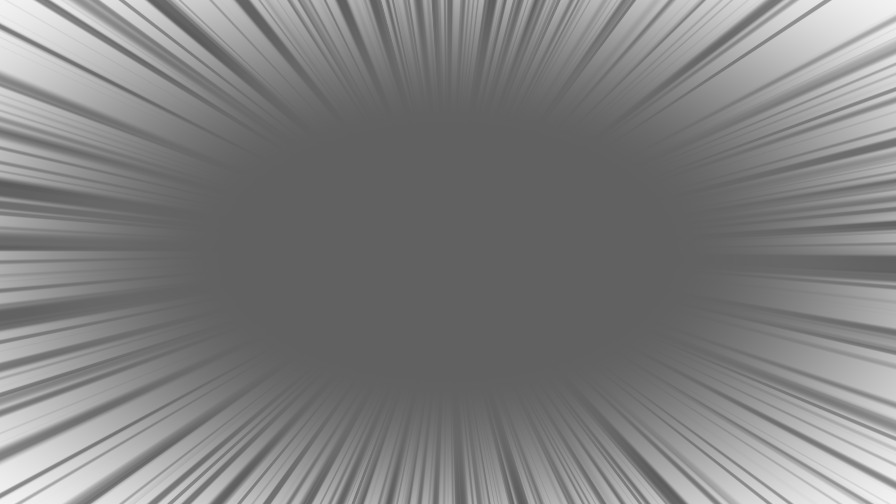
A Shadertoy shader for this background:

```glsl
// Grey radial speed lines: a flat dark oval core brightens toward the corners.
// Thin dark rays come from layered periodic gradient noise over the angle,
// and they fade in with the same elliptical falloff as the brightness.

const float TAU = 6.283185;

const float CORE_GREY    = 0.382;  // flat centre tone
const float GLOW_GAIN    = 0.58;   // brightness added at the corners
const float GLOW_START   = 0.50;   // elliptical radius, 1.0 touches the edges
const float GLOW_END     = 1.50;
const float RAY_DEPTH    = 0.80;   // how much glow a ray removes
const float RAY_SHADE    = 0.10;   // extra darkening below the core tone
const float RAY_LOW      = 0.06;   // noise range that forms a ray
const float RAY_HIGH     = 0.62;
const float AXIS_DENSITY = 0.10;   // more rays on the axes, fewer at corners
const int   RAY_LAYERS   = 3;
const float FIRST_RAYS   = 110.0;  // noise cells around the circle
const float RAY_GROWTH   = 1.9;    // cell count ratio between layers

// Random slope in -1..1 for one lattice point.
float slope(float cell, float seed) {
    return 2.0 * fract(sin(cell * 12.9898 + seed * 78.233) * 43758.5) - 1.0;
}

// One-dimensional gradient noise in -1..1, wrapping after "period" cells.
float ringNoise(float x, float period, float seed) {
    float cell = floor(x);
    float f = x - cell;
    float a = slope(mod(cell, period), seed) * f;
    float b = slope(mod(cell + 1.0, period), seed) * (f - 1.0);
    float blend = f * f * f * (f * (f * 6.0 - 15.0) + 10.0);
    return 2.0 * mix(a, b, blend);
}

// Ray darkness in 0..1; "radius" is in canvas heights.
float rays(float angle, float radius, float density) {
    float turn = angle / TAU + 0.5;
    float clear = 1.0;
    float count = FIRST_RAYS;
    for (int i = 0; i < RAY_LAYERS; i++) {
        float seed = float(i) + 1.0;
        float n = ringNoise(turn * count, count, seed) + density;
        // Fade layers whose cells become narrower than a pixel.
        float cellPixels = radius * TAU / count * iResolution.y;
        float visible = smoothstep(0.6, 2.2, cellPixels);
        float weight = 0.9 - 0.15 * float(i);
        clear *= 1.0 - weight * visible * smoothstep(RAY_LOW, RAY_HIGH, n);
        count = floor(count * RAY_GROWTH);
    }
    return 1.0 - clear;
}

void mainImage(out vec4 fragColor, in vec2 fragCoord) {
    // Oval coordinates for the glow, undistorted ones for the rays.
    vec2 oval = 2.0 * fragCoord / iResolution.xy - 1.0;
    vec2 p = (fragCoord - 0.5 * iResolution.xy) / iResolution.y;
    p.x += 1e-5;

    float glow = smoothstep(GLOW_START, GLOW_END, length(oval));
    float density = AXIS_DENSITY * cos(4.0 * atan(oval.y, oval.x + 1e-5));
    float ray = rays(atan(p.y, p.x), length(p), density);

    float grey = CORE_GREY + GLOW_GAIN * glow * (1.0 - RAY_DEPTH * ray);
    grey -= RAY_SHADE * ray * smoothstep(0.1, 0.6, glow);
    fragColor = vec4(vec3(grey), 1.0);
}
```
